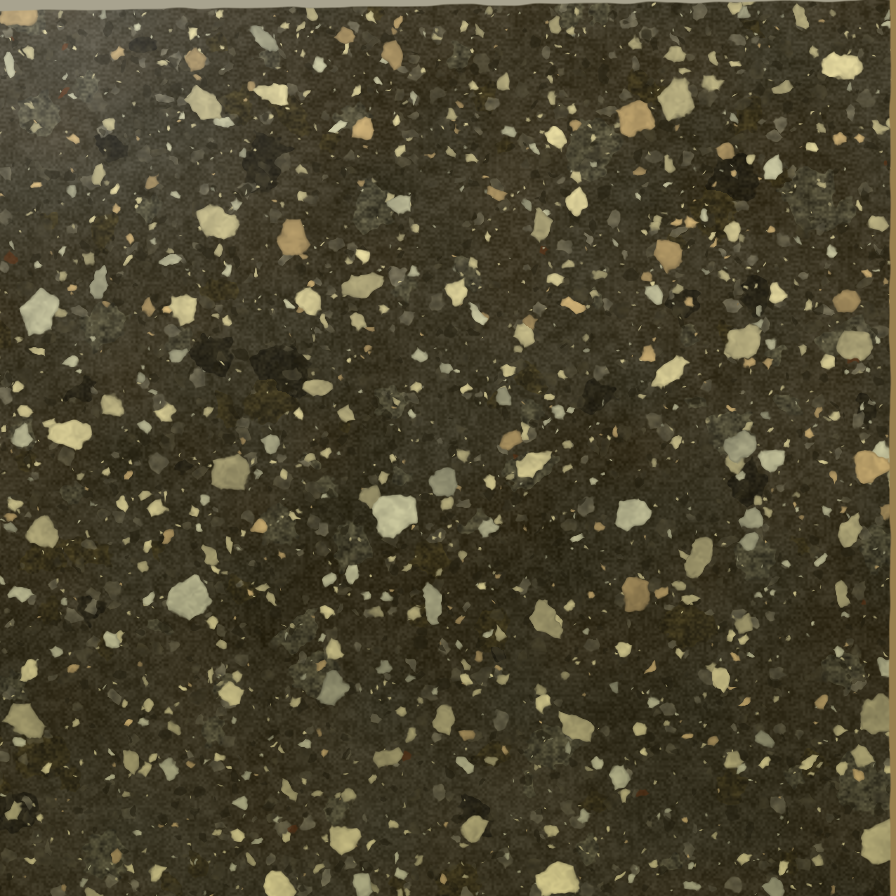
Reproduce this texture procedurally as a Shadertoy shader.

```glsl
// Polished dark terrazzo: olive-brown cement with dim mottled pebbles and
// scattered cream, tan and pale grey chips. Every chip is a jittered, rotated
// polygon in a grid cell; chip layers of several sizes are stacked in order.

float hash(vec2 p) {
    return fract(sin(dot(p, vec2(127.1, 311.7))) * 43758.5453);
}

float noise(vec2 p) {
    vec2 i = floor(p), f = fract(p);
    f = f * f * (3.0 - 2.0 * f);
    return mix(mix(hash(i), hash(i + vec2(1, 0)), f.x),
               mix(hash(i + vec2(0, 1)), hash(i + vec2(1, 1)), f.x), f.y);
}

// Nearest chip of one layer: x = signed distance, y = random id
vec2 chips(vec2 p, float cells, float keep, vec2 size, float seed) {
    vec2 grid = p * cells;
    vec2 nearest = vec2(1.0, 0.0);
    for (int j = -1; j <= 1; j++)
    for (int i = -1; i <= 1; i++) {
        vec2 cell = floor(grid) + vec2(i, j);
        vec2 key = cell + seed;
        if (hash(key) > keep) continue;
        vec2 jitter = vec2(hash(key + 3.3), hash(key + 7.7)) - 0.5;
        float turn = 6.2832 * hash(key + 11.1);
        float radius = mix(size.x, size.y, pow(hash(key + 15.9), 1.6));
        vec2 q = (grid - cell - 0.5 - 0.85 * jitter) / cells;
        q = mat2(cos(turn), sin(turn), -sin(turn), cos(turn)) * q;
        q.y *= 1.0 + 1.1 * pow(hash(key + 19.3), 2.0);

        // Uneven six-sided outline with its corners worn round
        float d = length(q) - radius * 1.08;
        for (int k = 0; k < 6; k++) {
            float fk = float(k);
            float a = (fk + 0.7 * hash(key + 23.7 + fk)) * 1.0472;
            float reach = radius * mix(0.62, 1.1, hash(key + 41.3 + fk));
            d = max(d, dot(q, vec2(cos(a), sin(a))) - reach);
        }
        if (d < nearest.x) nearest = vec2(d, hash(key + 57.1));
    }
    return nearest;
}

float coverage(float d) {
    float soft = 1.1 / iResolution.y;
    return smoothstep(soft, -soft, d);
}

// Lays one layer of light chips over the colour below
vec3 addPale(vec3 below, vec2 p, float cells, float keep, vec2 size, float seed) {
    vec2 chip = chips(p, cells, keep, size, seed);
    float id = chip.y;
    vec3 cream = vec3(0.75, 0.71, 0.52);
    vec3 sand = vec3(0.70, 0.60, 0.40);
    vec3 greyGreen = vec3(0.68, 0.67, 0.54);
    vec3 stone = id < 0.55 ? cream : id < 0.72 ? sand : greyGreen;
    stone *= mix(0.78, 1.08, fract(id * 37.0));
    stone *= 0.88 + 0.16 * noise(p * 70.0 + seed) + 0.1 * noise(p * 230.0);
    stone *= mix(0.86, 1.0, smoothstep(0.0, -0.004, chip.x));
    return mix(below, stone, coverage(chip.x));
}

void mainImage(out vec4 fragColor, in vec2 fragCoord) {
    vec2 p = fragCoord / iResolution.y;

    // Ragged outlines: bend the plane a little before placing chips
    vec2 bend = vec2(noise(p * 110.0), noise(p * 110.0 + 31.0)) - 0.5;
    vec2 fine = vec2(noise(p * 260.0 + 5.0), noise(p * 260.0 + 47.0)) - 0.5;
    vec2 w = p + 0.005 * bend + 0.0018 * fine;

    // Cement: broad clouds, mottling and fine grain
    float broad = noise(p * 3.2 + 21.0) - 0.5;
    float cloud = noise(p * 10.0) - 0.5;
    float mottle = noise(p * 85.0 + 13.0) - 0.5;
    float grain = noise(p * 380.0) - 0.5;
    vec3 color = vec3(0.230, 0.209, 0.142);
    color += 0.045 * broad + 0.05 * cloud + 0.055 * mottle + 0.085 * grain;
    color += vec3(0.012, 0.0, -0.008) * (noise(p * 14.0 + 60.0) - 0.5);

    // Large dim pebbles: olive, grey-green or nearly black, speckled inside
    vec2 pebble = chips(w, 14.0, 0.6, vec2(0.012, 0.040), 101.0);
    vec3 dim = pebble.y < 0.4 ? vec3(0.22, 0.19, 0.09)
             : pebble.y < 0.84 ? vec3(0.33, 0.32, 0.24) : vec3(0.11, 0.10, 0.06);
    float speckle = noise(p * 150.0 + 9.0) - 0.5;
    dim *= 1.0 + 0.8 * speckle + 0.5 * grain;
    color = mix(color, dim, 0.6 * coverage(pebble.x + 0.008 * speckle));

    // Small grey and dark fragments sunk in the cement
    vec2 shard = chips(w, 42.0, 0.48, vec2(0.004, 0.012), 211.0);
    vec3 shardColor = mix(vec3(0.24, 0.22, 0.15), vec3(0.52, 0.50, 0.41), pow(shard.y, 1.6));
    color = mix(color, shardColor * (1.0 + 0.5 * speckle), 0.6 * coverage(shard.x));
    vec2 pit = chips(w, 48.0, 0.28, vec2(0.003, 0.009), 307.0);
    color = mix(color, vec3(0.13, 0.115, 0.06), 0.55 * coverage(pit.x));
    vec2 rust = chips(w, 16.0, 0.05, vec2(0.003, 0.009), 353.0);
    color = mix(color, vec3(0.36, 0.19, 0.08), 0.6 * coverage(rust.x));

    // Light chips, from specks up to the largest stones
    color = addPale(color, w, 115.0, 0.09, vec2(0.0013, 0.003), 401.0);
    color = addPale(color, w, 40.0, 0.25, vec2(0.0038, 0.0085), 503.0);
    color = addPale(color, w, 19.0, 0.42, vec2(0.007, 0.015), 607.0);
    color = addPale(color, w, 11.0, 0.56, vec2(0.015, 0.027), 709.0);

    // Cool sheen in the upper left, a dimmer warm tone toward the lower side
    vec2 glare = (p - vec2(0.08, 0.95)) / vec2(0.26, 0.20);
    color += vec3(0.095, 0.10, 0.115) * exp(-dot(glare, glare));
    color *= mix(vec3(0.93, 0.93, 0.88), vec3(1.05), smoothstep(0.0, 0.75, p.y));

    // Pale surroundings showing past the top and right edges of the slab
    float wobble = 0.003 * (noise(p * 40.0) - 0.5);
    color = mix(color, vec3(0.66, 0.64, 0.56), coverage(0.988 + 0.012 * p.x + wobble - p.y));
    color = mix(color, vec3(0.60, 0.50, 0.31), coverage(0.993 + wobble - p.x));

    fragColor = vec4(clamp(color, 0.0, 1.0), 1.0);
}
```
